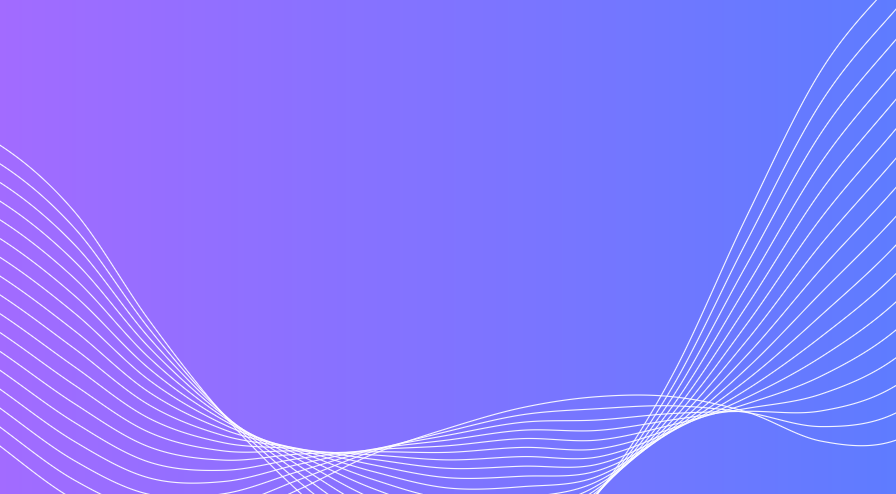
Write a WebGL 2 fragment shader that draws this background.

```glsl
#version 300 es
precision highp float;
// Violet-to-blue horizontal gradient crossed by a ribbon of thin white waves.
// Three smooth guide curves (first, middle, last) are splined across the width;
// each wave is a quadratic blend of them, so the ribbon folds and twists.

uniform vec2 u_resolution;
out vec4 outColor;

const int WAVE_COUNT = 17;
const float SEGMENTS = 12.0;
const float LINE_WIDTH = 0.0023;   // fraction of canvas height
const float LINE_OPACITY = 0.92;
const vec3 VIOLET = vec3(0.635, 0.42, 1.0);
const vec3 BLUE = vec3(0.37, 0.485, 1.0);
const vec3 WHITE = vec3(1.0);

// Guide heights at even steps, with one extra knot beyond each side
const float FIRST[15] = float[15](0.768, 0.706, 0.571, 0.351, 0.159, 0.005, -0.118,
    -0.185, -0.156, 0.0, 0.239, 0.562, 0.858, 1.043, 1.192);
const float MIDDLE[15] = float[15](0.491, 0.403, 0.294, 0.18, 0.118, 0.092, 0.059,
    0.033, 0.036, 0.047, 0.128, 0.254, 0.408, 0.562, 0.742);
const float LAST[15] = float[15](0.218, 0.097, -0.012, -0.071, -0.055, 0.009, 0.081,
    0.133, 0.175, 0.197, 0.197, 0.166, 0.107, 0.109, 0.213);

vec3 guideKnot(int i) {
    return vec3(FIRST[i], MIDDLE[i], LAST[i]);
}

// Catmull-Rom spline through all three guides at x in 0..1
vec3 guideHeights(float x) {
    float s = x * SEGMENTS;
    int i = int(clamp(floor(s), 0.0, SEGMENTS - 1.0));
    float f = s - float(i);
    vec3 a = guideKnot(i), b = guideKnot(i + 1);
    vec3 c = guideKnot(i + 2), d = guideKnot(i + 3);
    return b + 0.5 * f * (c - a + f * (2.0 * a - 5.0 * b + 4.0 * c - d
        + f * (3.0 * (b - c) + d - a)));
}

// Weights of the quadratic that meets the guides at t = 0, 0.5 and 1
vec3 blendWeights(float t) {
    return vec3((1.0 - t) * (1.0 - 2.0 * t), 4.0 * t * (1.0 - t), t * (2.0 * t - 1.0));
}

// Antialiased coverage of a thin stroke
float strokeCoverage(float dist, float width, float pixel) {
    return clamp((0.5 * (width + pixel) - dist) / pixel, 0.0, min(1.0, width / pixel));
}

void main() {
    vec2 uv = gl_FragCoord.xy / u_resolution;
    float aspect = u_resolution.x / u_resolution.y;
    float pixel = 1.0 / u_resolution.y;

    vec3 color = mix(VIOLET, BLUE, uv.x);

    // Guide heights and slopes are shared by every wave
    const float STEP = 0.001;
    vec3 heights = guideHeights(uv.x);
    vec3 slopes = (guideHeights(uv.x + STEP) - heights) / (STEP * aspect);

    for (int i = 0; i < WAVE_COUNT; i++) {
        vec3 weights = blendWeights(float(i) / float(WAVE_COUNT - 1));
        float slope = dot(weights, slopes);
        float dist = abs(uv.y - dot(weights, heights)) / sqrt(1.0 + slope * slope);
        color = mix(color, WHITE, LINE_OPACITY * strokeCoverage(dist, LINE_WIDTH, pixel));
    }
    outColor = vec4(color, 1.0);
}
```
